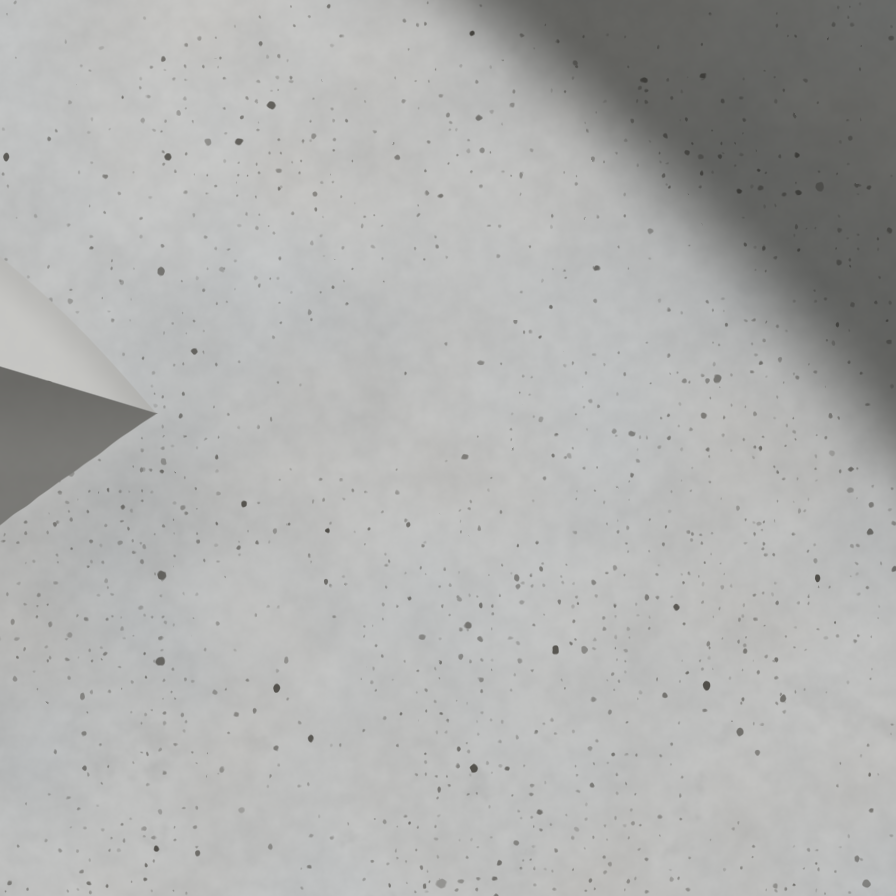
A Shadertoy shader for this texture:

```glsl
float hash(vec2 p) {
    vec3 q = fract(p.xyx * 0.1031);
    q += dot(q, q.yzx + 33.33);
    return fract((q.x + q.y) * q.z);
}

float noise(vec2 p) {
    vec2 i = floor(p), f = fract(p);
    f = f * f * (3.0 - 2.0 * f);
    return mix(mix(hash(i), hash(i + vec2(1, 0)), f.x),
               mix(hash(i + vec2(0, 1)), hash(i + vec2(1, 1)), f.x), f.y);
}

float fbm(vec2 p) {
    float sum = 0.0, amplitude = 0.5;
    for (int i = 0; i < 5; i++) {
        sum += amplitude * noise(p);
        p = mat2(1.6, 1.2, -1.2, 1.6) * p + 7.3;
        amplitude *= 0.5;
    }
    return sum;
}

// One soft, slightly oval pit in a random share of the grid cells.
float pits(vec2 p, float scale, float radius, float density) {
    vec2 cell = floor(p * scale) + scale;
    vec2 center = 0.25 + 0.5 * vec2(hash(cell + 3.1), hash(cell + 17.7));
    vec2 d = (fract(p * scale) - center) / scale;
    d.x *= 0.8 + 0.7 * hash(cell + 41.3);
    d += 0.0015 * (vec2(noise(p * 260.0), noise(p * 260.0 + 50.0)) - 0.5);
    float size = radius * (0.55 + 0.65 * hash(cell + 29.9));
    float soft = max(0.0012, 1.0 / iResolution.y);
    float depth = 0.35 + 0.65 * hash(cell + 61.7);
    return step(hash(cell), density) * depth * (1.0 - smoothstep(size - soft, size + soft, length(d)));
}

// Signed distance to the line a-b, positive on its left side.
float side(vec2 p, vec2 a, vec2 b) {
    vec2 along = normalize(b - a);
    return dot(p - a, vec2(-along.y, along.x));
}

float blob(vec2 p, vec2 center, vec2 size) {
    vec2 q = (p - center) / size;
    return exp(-dot(q, q));
}

void mainImage(out vec4 fragColor, in vec2 fragCoord) {
    vec2 uv = fragCoord / iResolution.xy;
    float edge = 1.0 / iResolution.y;

    // Mottled concrete
    float cloud = fbm(uv * 5.0 + 2.0) - 0.5;
    float stain = fbm(uv * 17.0 + 9.0) - 0.5;
    float grain = fbm(uv * 75.0) - 0.5;
    vec3 color = vec3(0.742, 0.746, 0.743) + 0.035 * cloud + 0.045 * stain + 0.04 * grain;
    color += vec3(0.018, 0.0, -0.018) * (fbm(uv * 6.0 + 31.0) - 0.5);
    color += 0.012 * blob(uv, vec2(0.2, 0.9), vec2(0.35));
    color -= 0.045 * blob(uv, vec2(0.14, 0.43), vec2(0.13, 0.08));
    color -= 0.035 * blob(uv, vec2(0.0, 0.32), vec2(0.16, 0.14));
    color -= 0.05 * smoothstep(0.12, 0.3, stain) * smoothstep(0.45, 0.0, uv.y);

    // Pits gather in a few loose clusters
    float cluster = 0.25 + 0.7 * smoothstep(0.4, 0.65, noise(uv * 7.0 + 4.0));
    cluster += 0.6 * blob(uv, vec2(0.5, 0.81), vec2(0.1));
    cluster += 0.6 * blob(uv, vec2(0.2, 0.55), vec2(0.09, 0.2));
    cluster *= 1.0 - 0.75 * blob(uv, vec2(0.47, 0.56), vec2(0.13));
    float holes = 0.32 * pits(uv, 85.0, 0.0017, 0.24 * cluster);
    holes = max(holes, 0.45 * pits(uv + 0.37, 48.0, 0.0026, 0.22 * cluster));
    holes = max(holes, 0.65 * pits(uv + 0.71, 23.0, 0.0043, 0.13 * cluster));
    color *= 1.0 - holes * vec3(0.9, 0.92, 0.96);

    // Broad cast shadow with a wide penumbra
    float bow = 0.02 * sin(3.1416 * clamp((1.0 - uv.y) * 2.0, 0.0, 1.0));
    float depth = -side(uv, vec2(0.527, 1.0), vec2(1.0, 0.5)) * -1.0 - bow;
    color *= 1.0 - 0.05 * smoothstep(-0.16, -0.02, depth);
    float shade = smoothstep(-0.065, 0.055, depth);
    vec3 shadowTint = vec3(0.545, 0.545, 0.533) + 0.035 * smoothstep(0.07, 0.3, depth);
    color *= mix(vec3(1.0), shadowTint, shade);

    // Wedge at the left: pale upper face, dark lower face
    vec2 tip = vec2(0.174, 0.539);
    float ripple = 0.0025 * (noise(uv * 45.0) - 0.5);
    float top = -side(uv, vec2(0.0, 0.714), tip) + 0.006 * sin(uv.x * 18.0);
    float ridge = side(uv, vec2(0.0, 0.591), tip);
    float bottom = side(uv, vec2(0.0, 0.414), tip) + ripple;
    vec3 pale = vec3(0.775, 0.775, 0.765) - 0.28 * max(uv.x - 0.06, 0.0);
    pale -= 0.05 * smoothstep(0.04, 0.0, top);
    vec3 dark = vec3(0.475, 0.473, 0.46) - 0.06 * smoothstep(0.48, 0.59, uv.y);
    float paleMask = smoothstep(-edge, edge, min(top, ridge));
    float darkMask = smoothstep(-edge, edge, min(-ridge, bottom));
    color = mix(color, pale + 0.01 * grain, paleMask);
    color = mix(color, dark + 0.012 * grain, darkMask);

    fragColor = vec4(color, 1.0);
}
```
